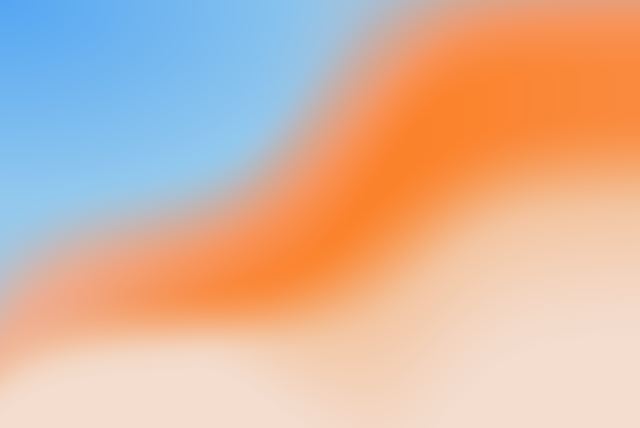
Write a Shadertoy shader that draws this background.

```glsl
// A soft orange ridge of light rising between a blue sky and a cream glow.

// Colours
const vec3 SKY_DEEP  = vec3(0.33, 0.65, 0.95);
const vec3 SKY_PALE  = vec3(0.58, 0.79, 0.93);
const vec3 SKY_HAZE  = vec3(0.66, 0.74, 0.82);
const vec3 ROSE      = vec3(0.93, 0.69, 0.59);
const vec3 SALMON    = vec3(0.97, 0.59, 0.39);
const vec3 ORANGE    = vec3(0.985, 0.51, 0.17);
const vec3 AMBER     = vec3(0.98, 0.54, 0.24);
const vec3 PEACH     = vec3(0.95, 0.74, 0.57);
const vec3 CREAM     = vec3(0.955, 0.865, 0.81);

// Ridge edges: base height, rise, centre of the rise, width of the rise
const vec4 UPPER_EDGE = vec4(0.47, 0.57, 0.525, 0.079);
const vec4 LOWER_EDGE = vec4(0.25, 0.37, 0.630, 0.077);
const float UPPER_DIP = 0.155;   // drop of each edge at the left border
const float LOWER_DIP = 0.09;
const float DIP_WIDTH = 0.09;

// Softness
const vec2 UPPER_BLEND = vec2(-0.13, 0.11);
const vec2 CORE_DEPTH  = vec2(0.03, 0.21);
const vec2 LOWER_SOFT  = vec2(0.085, 0.13);  // left, right
const vec2 GLOW_LENGTH = vec2(0.13, 0.44);   // left, right
const vec2 SKY_REACH   = vec2(0.56, 0.48);

// Depth below an S-shaped edge, corrected for its slope
float depthBelow(vec2 uv, vec4 edge, float dip, float aspect) {
    float s = 1.0 / (1.0 + exp((edge.z - uv.x) / edge.w));
    float fall = dip * exp(-uv.x / DIP_WIDTH);
    float height = edge.x + edge.y * s - fall;
    float slope = (edge.y * s * (1.0 - s) / edge.w + fall / DIP_WIDTH) / aspect;
    return (height - uv.y) / sqrt(1.0 + slope * slope);
}

// Blue deepens towards the top left corner and greys near the ridge
vec3 skyColor(vec2 uv, float depth) {
    float t = length(vec2(uv.x, 1.0 - uv.y) / SKY_REACH);
    vec3 sky = mix(SKY_DEEP, SKY_PALE, min(t, 1.0));
    float haze = smoothstep(0.35, 0.6, uv.x) * smoothstep(-0.3, -0.03, depth);
    return mix(sky, SKY_HAZE, haze);
}

// Rose at the left, a vivid core at the bend, amber at the right
vec3 ridgeColor(vec2 uv, float depth) {
    vec3 skin = mix(ROSE, SALMON, smoothstep(-0.05, 0.45, uv.x));
    vec3 core = mix(ORANGE, AMBER, smoothstep(0.62, 1.0, uv.x));
    float heat = smoothstep(CORE_DEPTH.x, CORE_DEPTH.y, depth);
    return mix(skin, core, heat * smoothstep(0.0, 0.52, uv.x));
}

// Peach light fading to cream away from the ridge
vec3 glowColor(float depth, float side) {
    float reach = mix(GLOW_LENGTH.x, GLOW_LENGTH.y, side);
    return mix(PEACH, CREAM, smoothstep(-0.08, reach, depth));
}

void mainImage(out vec4 fragColor, in vec2 fragCoord) {
    vec2 uv = fragCoord / iResolution.xy;
    float aspect = iResolution.x / iResolution.y;
    float upper = depthBelow(uv, UPPER_EDGE, UPPER_DIP, aspect);
    float lower = depthBelow(uv, LOWER_EDGE, LOWER_DIP, aspect);
    float side = smoothstep(0.3, 0.62, uv.x);

    // Layer the sky, the ridge and the glow
    float soft = mix(LOWER_SOFT.x, LOWER_SOFT.y, side);
    vec3 color = mix(skyColor(uv, upper), ridgeColor(uv, upper),
                     smoothstep(UPPER_BLEND.x, UPPER_BLEND.y, upper));
    color = mix(color, glowColor(lower, side), smoothstep(-soft, soft, lower));
    fragColor = vec4(color, 1.0);
}
```
